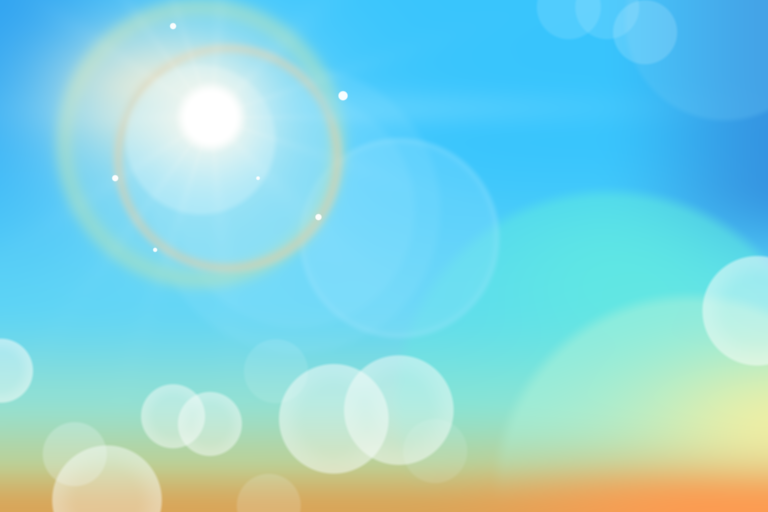
Reproduce this background procedurally as a WebGL 2 fragment shader.

```glsl
#version 300 es
precision highp float;

uniform vec2 u_resolution;
out vec4 fragColor;

// Soft-edged circle coverage.
float disc(vec2 p, vec2 center, float radius, float blur) {
    return 1.0 - smoothstep(radius - blur, radius + blur, length(p - center));
}

// Thin bell-shaped band around a circle.
float ring(vec2 p, vec2 center, float radius, float width) {
    float d = (length(p - center) - radius) / width;
    return exp(-d * d);
}

// Elliptical gaussian glow.
float glow(vec2 p, vec2 center, vec2 size) {
    vec2 d = (p - center) / size;
    return exp(-dot(d, d));
}

vec3 skyColor(vec2 p) {
    vec3 c = mix(vec3(0.85, 0.65, 0.35), vec3(0.75, 0.81, 0.57), smoothstep(0.0, 0.11, p.y));
    c = mix(c, vec3(0.58, 0.88, 0.82), smoothstep(0.06, 0.23, p.y));
    c = mix(c, vec3(0.36, 0.83, 0.96), smoothstep(0.18, 0.42, p.y));
    c = mix(c, vec3(0.22, 0.77, 0.99), smoothstep(0.38, 0.75, p.y));

    // Deeper blue toward both upper sides
    float left = (1.0 - smoothstep(0.0, 0.45, p.x)) * smoothstep(0.35, 1.0, p.y);
    float right = smoothstep(1.15, 1.55, p.x) * smoothstep(0.42, 0.65, p.y);
    c = mix(c, vec3(0.16, 0.60, 0.93), 0.8 * left);
    return mix(c, vec3(0.20, 0.54, 0.86), 0.85 * right);
}

// Broad translucent circles and the warm horizon on the right.
vec3 addLargeCircles(vec3 c, vec2 p) {
    float teal = disc(p, vec2(1.19, 0.21), 0.415, 0.018);
    c = mix(c, vec3(0.38, 0.93, 0.87), teal * (0.25 + 0.5 * glow(p, vec2(1.22, 0.46), vec2(0.3, 0.2))) * smoothstep(0.0, 0.3, p.y));
    float mint = disc(p, vec2(1.35, 0.04), 0.38, 0.018);
    c = mix(c, vec3(0.68, 0.95, 0.86), 0.5 * mint * smoothstep(0.0, 0.2, p.y));
    c = mix(c, vec3(0.98, 0.94, 0.62), 0.85 * glow(p, vec2(1.54, 0.17), vec2(0.3, 0.15)));
    c = mix(c, vec3(1.0, 0.60, 0.31), 0.9 * smoothstep(0.75, 1.4, p.x) * exp(-pow(p.y / 0.085, 2.0)));
    c = mix(c, vec3(0.45, 0.80, 0.96), 0.25 * disc(p, vec2(1.416, 0.96), 0.195, 0.008));

    // Lens circle with faint nested arcs
    vec2 lens = vec2(0.78, 0.535);
    c = mix(c, vec3(0.58, 0.88, 1.0), 0.27 * disc(p, lens, 0.195, 0.008));
    c = mix(c, vec3(0.75, 0.94, 1.0), 0.10 * ring(p, lens, 0.19, 0.008));
    for (int i = 0; i < 2; i++) {
        float r = 0.23 + 0.05 * float(i);
        c = mix(c, vec3(0.65, 0.91, 1.0), 0.13 * disc(p, vec2(0.58, 0.59), r, 0.012));
    }
    return c;
}

vec3 addSun(vec3 c, vec2 p) {
    vec2 sun = vec2(0.412, 0.771);
    vec2 d = p - sun;
    float dist = length(d);

    // Pale haze and pastel halo
    c = mix(c, vec3(0.66, 0.91, 0.99), 0.6 * glow(p, vec2(0.36, 0.73), vec2(0.3, 0.25)));
    vec2 haloCenter = vec2(0.392, 0.72);
    c = mix(c, vec3(0.62, 0.89, 0.91), 0.3 * disc(p, haloCenter, 0.275, 0.025));
    c = mix(c, vec3(0.68, 0.88, 0.72), 0.45 * ring(p, haloCenter, 0.266, 0.022));

    // Warm light on the upper left
    c = mix(c, vec3(0.98, 0.93, 0.82), 0.75 * glow(p, vec2(0.29, 0.82), vec2(0.18, 0.12)));
    vec2 innerCenter = vec2(0.445, 0.691);
    c = mix(c, vec3(0.68, 0.91, 0.97), 0.2 * disc(p, innerCenter, 0.224, 0.008));
    c = mix(c, vec3(0.88, 0.80, 0.64), 0.45 * ring(p, innerCenter, 0.214, 0.012));
    c = mix(c, vec3(0.87, 0.97, 0.99), 0.3 * disc(p, vec2(0.392, 0.727), 0.146, 0.008));

    // Soft rays, horizontal streak and bright core
    float angle = atan(d.y, d.x);
    float rays = pow(0.5 + 0.5 * cos(angle * 14.0 + 2.0 * sin(angle * 3.0)), 4.0);
    c = mix(c, vec3(1.0), 0.12 * rays * exp(-dist * 5.0));
    c = mix(c, vec3(0.55, 0.88, 1.0), 0.3 * glow(p, vec2(0.7, 0.79), vec2(0.45, 0.035)));
    c = mix(c, vec3(1.0, 0.98, 0.94), 0.85 * exp(-pow(dist / 0.115, 2.0)));
    return mix(c, vec3(1.0), 1.0 - smoothstep(0.045, 0.075, dist));
}

// Each entry holds center, radius and opacity.
vec3 addBokeh(vec3 c, vec2 p) {
    vec4 bright[7] = vec4[7](
        vec4(0.338, 0.187, 0.0625, 0.45), vec4(0.41, 0.172, 0.0625, 0.45),
        vec4(0.652, 0.182, 0.107, 0.47), vec4(0.779, 0.199, 0.107, 0.45),
        vec4(0.209, 0.023, 0.107, 0.45), vec4(0.002, 0.276, 0.0625, 0.5),
        vec4(1.479, 0.393, 0.107, 0.48));
    vec3 faint[7] = vec3[7](
        vec3(0.146, 0.113, 0.25), vec3(0.539, 0.275, 0.12), vec3(0.85, 0.119, 0.12),
        vec3(0.525, 0.012, 0.16), vec3(1.26, 0.937, 0.17), vec3(1.111, 0.986, 0.13),
        vec3(1.186, 0.986, 0.13));
    for (int i = 0; i < 7; i++) {
        vec4 b = bright[i];
        float rim = 0.75 + 0.25 * smoothstep(0.5, 1.0, length(p - b.xy) / b.z);
        c = mix(c, vec3(0.97, 0.99, 0.98), b.w * 1.1 * rim * disc(p, b.xy, b.z, 0.004));
        c = mix(c, vec3(0.95, 0.99, 1.0), faint[i].z * disc(p, faint[i].xy, 0.0625, 0.004));
    }
    vec3 sparks[6] = vec3[6](
        vec3(0.338, 0.949, 0.006), vec3(0.67, 0.813, 0.009), vec3(0.225, 0.652, 0.006),
        vec3(0.504, 0.652, 0.0035), vec3(0.622, 0.576, 0.006), vec3(0.303, 0.512, 0.004));
    for (int i = 0; i < 6; i++) {
        c = mix(c, vec3(1.0), 0.95 * disc(p, sparks[i].xy, sparks[i].z, 0.002));
    }
    return c;
}

void main() {
    vec2 p = gl_FragCoord.xy / u_resolution.y;
    vec3 color = addLargeCircles(skyColor(p), p);
    color = addBokeh(addSun(color, p), p);
    fragColor = vec4(color, 1.0);
}
```
